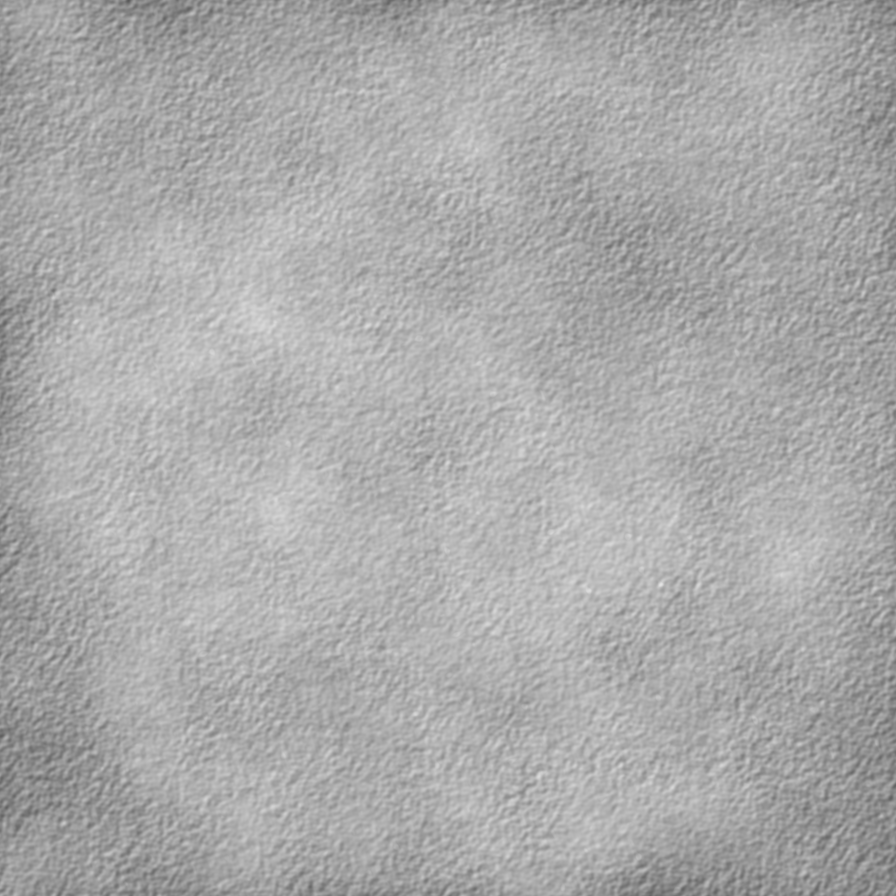
Give the GLSL for this texture, as a three.js fragment shader.

```glsl
varying vec2 vUv;

const float BASE_GRAY = 0.693;
const vec2 LIGHT_STEP = vec2(0.0028, -0.0028);

float hash(vec2 cell) {
  vec3 q = fract(cell.xyx * vec3(0.1031, 0.1030, 0.0973));
  q += dot(q, q.yzx + 33.33);
  return fract((q.x + q.y) * q.z);
}

float cornerSlope(vec2 cell, vec2 corner, vec2 local) {
  float angle = 6.28318 * hash(cell + corner);
  return dot(vec2(cos(angle), sin(angle)), local - corner);
}

float gradientNoise(vec2 p) {
  vec2 cell = floor(p);
  vec2 f = fract(p);
  vec2 w = f * f * f * (f * (f * 6.0 - 15.0) + 10.0);
  float low = mix(cornerSlope(cell, vec2(0.0), f),
                  cornerSlope(cell, vec2(1.0, 0.0), f), w.x);
  float high = mix(cornerSlope(cell, vec2(0.0, 1.0), f),
                   cornerSlope(cell, vec2(1.0), f), w.x);
  return mix(low, high, w.y);
}

vec2 rotate(vec2 p, float angle) {
  float c = cos(angle);
  float s = sin(angle);
  return vec2(c * p.x + s * p.y, c * p.y - s * p.x);
}

float fbm(vec2 p, float gain) {
  float sum = 0.0;
  float amplitude = 0.5;
  for (int i = 0; i < 6; i++) {
    sum += amplitude * gradientNoise(p);
    p = rotate(p, 0.64) * 2.03 + 17.3;
    amplitude *= gain;
  }
  return sum;
}

// Plaster surface height: stretched grains at three turned scales
float grainHeight(vec2 p) {
  return 0.7 * gradientNoise(rotate(p, 0.55) * vec2(62.0, 84.0) + 140.0)
       + 0.8 * gradientNoise(rotate(p, 0.95) * vec2(98.0, 136.0) + 190.0)
       + 0.55 * gradientNoise(rotate(p, 0.30) * vec2(165.0, 195.0) + 290.0);
}

// Light falling across the surface brings out diagonal ridges
float emboss(vec2 p, vec2 lightStep) {
  return grainHeight(p - lightStep * 0.5) - grainHeight(p + lightStep * 0.5);
}

// Faint threads running across and up
float weave(vec2 p) {
  return gradientNoise(p * vec2(9.0, 95.0) + 7.0)
       + gradientNoise(p * vec2(95.0, 9.0) + 61.0);
}

float softSpot(vec2 p, vec2 center, vec2 radius) {
  vec2 d = (p - center) / radius;
  return exp(-dot(d, d));
}

// Broad stains and worn light areas
float stains(vec2 p) {
  float tone = 0.17 * fbm(p * 4.0 + 5.0, 0.72);
  tone += 0.045 * softSpot(p, vec2(0.14, 0.62), vec2(0.20, 0.14));
  tone += 0.025 * softSpot(p, vec2(0.62, 0.40), vec2(0.28, 0.10));
  tone -= 0.065 * softSpot(p, vec2(0.76, 0.70), vec2(0.17, 0.13));
  tone -= 0.055 * softSpot(p, vec2(0.00, 0.28), vec2(0.12, 0.16));
  tone -= 0.035 * softSpot(p, vec2(0.66, 0.20), vec2(0.22, 0.10));
  return tone;
}

// Uneven darkening toward the edges and corners
float edgeShade(vec2 p) {
  vec2 span = 4.0 * p * (1.0 - p);
  float broad = 1.0 - smoothstep(0.0, 0.42, span.x * span.y);
  float rim = exp(-min(span.x, span.y) * 16.0);
  float corner = softSpot(p, vec2(1.0), vec2(0.16))
               + softSpot(p, vec2(1.0, 0.0), vec2(0.22));
  float wear = 0.8 + 0.9 * gradientNoise(p * 6.0 + 23.0);
  return (0.07 * broad + 0.07 * rim) * wear + 0.07 * corner;
}

void main() {
  vec2 p = vUv;
  float tone = stains(p) - edgeShade(p);

  // Relief deepens in the darker, rougher areas
  float roughness = smoothstep(0.07, -0.13, tone + 0.14 * gradientNoise(p * 11.0));
  float grain = emboss(p, LIGHT_STEP) * mix(0.082, 0.155, roughness);

  // Fine pits and bright chips break up the ridges
  float grit = gradientNoise(rotate(p, 0.7) * vec2(120.0, 160.0) + 410.0);
  float fleck = smoothstep(0.40, 0.62, gradientNoise(rotate(p, 0.4) * 78.0 + 130.0));
  float gray = BASE_GRAY + tone + grain + 0.05 * grit + 0.016 * weave(p) + 0.07 * fleck;
  gl_FragColor = vec4(vec3(clamp(gray, 0.0, 1.0)), 1.0);
}
```
